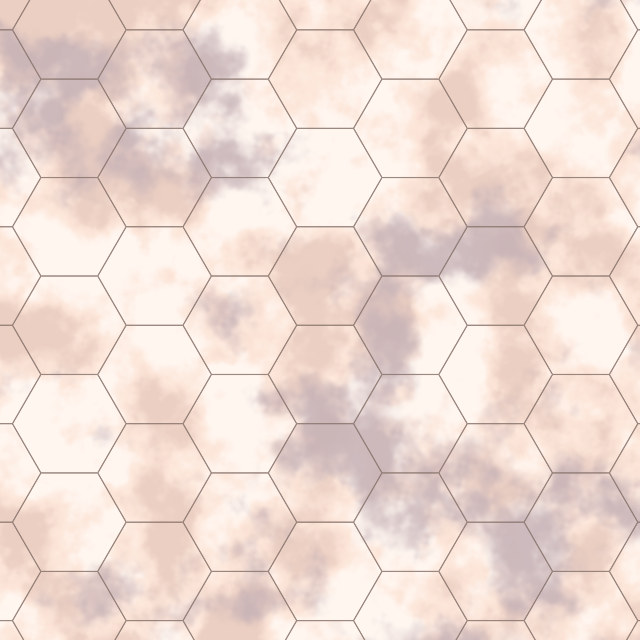
A Shadertoy shader for this pattern:

```glsl
// Flat-topped hexagonal marble tiles with hairline grout.
// Layered value noise gives the cream and peach clouding, a second, thresholded
// layer gives mauve stains along a diagonal vein, and each tile shifts in tone.

const float ROWS         = 6.5;                   // tile heights per canvas height
const vec2  GRID_ORIGIN  = vec2(0.1083, 0.7995);  // centre of one tile
const float GROUT_HALF   = 0.00105;               // half line width
const float GROUT_ALPHA  = 0.85;
const vec3  GROUT        = vec3(0.54, 0.46, 0.43);
const vec3  CREAM        = vec3(1.00, 0.965, 0.94);
const vec3  PEACH        = vec3(0.99, 0.90, 0.85);
const vec3  TAN          = vec3(0.92, 0.81, 0.76);
const vec3  MAUVE        = vec3(0.77, 0.69, 0.71);
const float CLOUD_SCALE  = 9.0;
const float STAIN_SCALE  = 7.5;
const float STAIN_ALPHA  = 0.85;
const float TILE_SHIFT   = 0.13;                  // tone spread between tiles
const vec2  VEIN_NORMAL  = vec2(0.765, 0.643);
const float VEIN_OFFSET  = 0.637;
const float VEIN_WIDTH   = 0.17;

// Integer hash to 0..1
float hash(vec2 cell) {
    uvec2 q = uvec2(ivec2(cell)) * uvec2(1597334673u, 3812015801u);
    uint n = (q.x ^ q.y) * 1597334673u;
    n = (n ^ (n >> 15)) * 2246822519u;
    n ^= n >> 13;
    return float(n >> 8) / 16777216.0;
}

float valueNoise(vec2 p) {
    vec2 i = floor(p), f = fract(p);
    f = f * f * f * (f * (f * 6.0 - 15.0) + 10.0);
    float low  = mix(hash(i), hash(i + vec2(1, 0)), f.x);
    float high = mix(hash(i + vec2(0, 1)), hash(i + vec2(1, 1)), f.x);
    return mix(low, high, f.y);
}

// Rotated octaves, normalised to 0..1
float fbm(vec2 p) {
    const mat2 TURN = mat2(1.6, 1.2, -1.2, 1.6);
    float sum = 0.0, total = 0.0, amp = 1.0;
    for (int i = 0; i < 5; i++) {
        sum += amp * valueNoise(p);
        total += amp;
        amp *= 0.56;
        p = TURN * p + 17.3;
    }
    return sum / total;
}

// Returns distance to the tile edge (x) and the tile index (yz)
vec3 hexTile(vec2 p) {
    float tileHeight = 1.0 / ROWS;
    vec2 period = tileHeight * vec2(sqrt(3.0), 1.0);
    vec2 centreA = period * floor(p / period + 0.5);
    vec2 centreB = period * (floor(p / period) + 0.5);
    vec2 a = p - centreA, b = p - centreB;
    bool useA = dot(a, a) < dot(b, b);
    vec2 q = abs(useA ? a : b);
    vec2 index = floor((useA ? centreA : centreB) / period * 2.0 + 0.5);
    float edge = 0.5 * tileHeight - max(q.y, dot(q, vec2(0.866025, 0.5)));
    return vec3(edge, index);
}

vec3 marble(vec2 uv, float shift) {
    // Soft clouds with a fine mottled grain
    float tone = fbm(uv * CLOUD_SCALE + 31.7);
    tone += 0.10 * (fbm(uv * CLOUD_SCALE * 4.0 + 80.2) - 0.5);
    tone += shift;
    vec3 colour = mix(TAN, PEACH, smoothstep(0.29, 0.50, tone));
    colour = mix(colour, CREAM, smoothstep(0.47, 0.65, tone));

    // Mauve stains, denser near the vein
    float across = (dot(uv, VEIN_NORMAL) - VEIN_OFFSET) / VEIN_WIDTH;
    float vein = exp(-across * across);
    float stain = fbm(uv * STAIN_SCALE + 53.4) + 0.10 * vein - 0.4 * shift;
    return mix(colour, MAUVE, STAIN_ALPHA * smoothstep(0.58, 0.82, stain));
}

void mainImage(out vec4 fragColor, in vec2 fragCoord) {
    vec2 uv = fragCoord / iResolution.y;
    float pixel = 1.0 / iResolution.y;

    vec3 tile = hexTile(uv - GRID_ORIGIN);
    float shift = TILE_SHIFT * (hash(tile.yz + 200.0) - 0.5);
    vec3 colour = marble(uv, shift);

    // Antialiased grout
    float grout = 1.0 - smoothstep(GROUT_HALF - 0.5 * pixel, GROUT_HALF + 0.5 * pixel, tile.x);
    colour = mix(colour, GROUT, GROUT_ALPHA * grout);
    fragColor = vec4(colour, 1.0);
}
```
